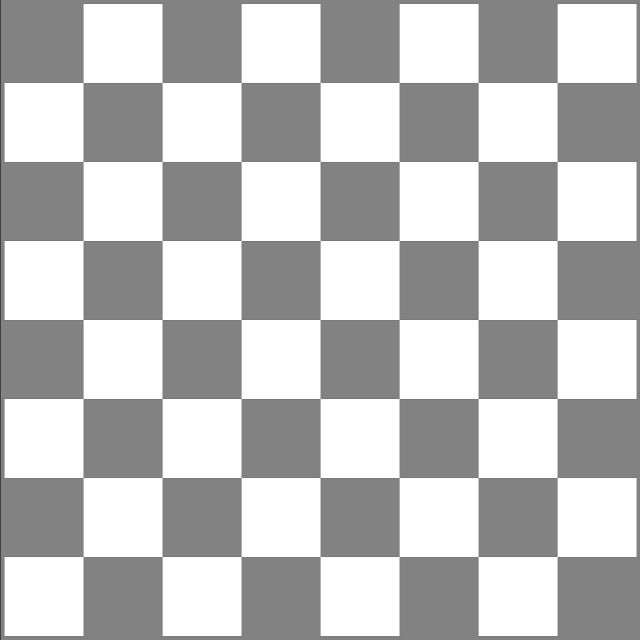
This pattern is drawn by a Shadertoy shader. Its source:

```glsl
// Flat grey and white checkerboard, eight by eight, inside a narrow grey margin.
// Each point takes its distance to the nearest white square of the grid, which
// gives smooth square edges and a hairline of darker grey around them.

const float CELLS = 8.0;
const float CELL_SIZE = 0.12345;
const vec2 BOARD_CENTER = vec2(0.5009, 0.5);
const float RIM_WIDTH = 0.0010;
const float LEFT_LINE_WIDTH = 0.0013;

const vec3 WHITE = vec3(1.0);
const vec3 GREY = vec3(0.51);
const vec3 RIM_GREY = vec3(0.45);
const vec3 LEFT_LINE_GREY = vec3(0.2);

float boxDistance(vec2 p, vec2 halfSize) {
    vec2 d = abs(p) - halfSize;
    return length(max(d, 0.0)) + min(max(d.x, d.y), 0.0);
}

// White squares have an even column plus row, counted from the lower left.
bool isWhiteCell(vec2 cell) {
    bool onBoard = all(greaterThanEqual(cell, vec2(0.0)))
                && all(lessThan(cell, vec2(CELLS)));
    return onBoard && mod(cell.x + cell.y, 2.0) < 0.5;
}

// Signed distance to the nearest white square, in cell units.
float whiteDistance(vec2 grid) {
    vec2 home = floor(grid);
    float nearest = 1.0;
    for (int y = -1; y <= 1; y++) {
        for (int x = -1; x <= 1; x++) {
            vec2 cell = home + vec2(x, y);
            if (isWhiteCell(cell)) {
                nearest = min(nearest, boxDistance(grid - cell - 0.5, vec2(0.5)));
            }
        }
    }
    return nearest;
}

// Share of a pixel that lies on the negative side of an edge.
float coverage(float dist, float pixel) {
    return clamp(0.5 - dist / pixel, 0.0, 1.0);
}

void mainImage(out vec4 fragColor, in vec2 fragCoord) {
    vec2 uv = fragCoord / iResolution.xy;
    float pixel = 1.0 / min(iResolution.x, iResolution.y);

    vec2 grid = (uv - BOARD_CENTER) / CELL_SIZE + 0.5 * CELLS;
    float dist = whiteDistance(grid) * CELL_SIZE;

    // Grey ground, darker hairline, then the white squares
    vec3 color = mix(GREY, RIM_GREY, coverage(dist - RIM_WIDTH, pixel));
    color = mix(color, WHITE, coverage(dist, pixel));

    // Thin dark line along the left side of the canvas
    color = mix(color, LEFT_LINE_GREY, coverage(uv.x - LEFT_LINE_WIDTH, pixel));

    fragColor = vec4(color, 1.0);
}
```
